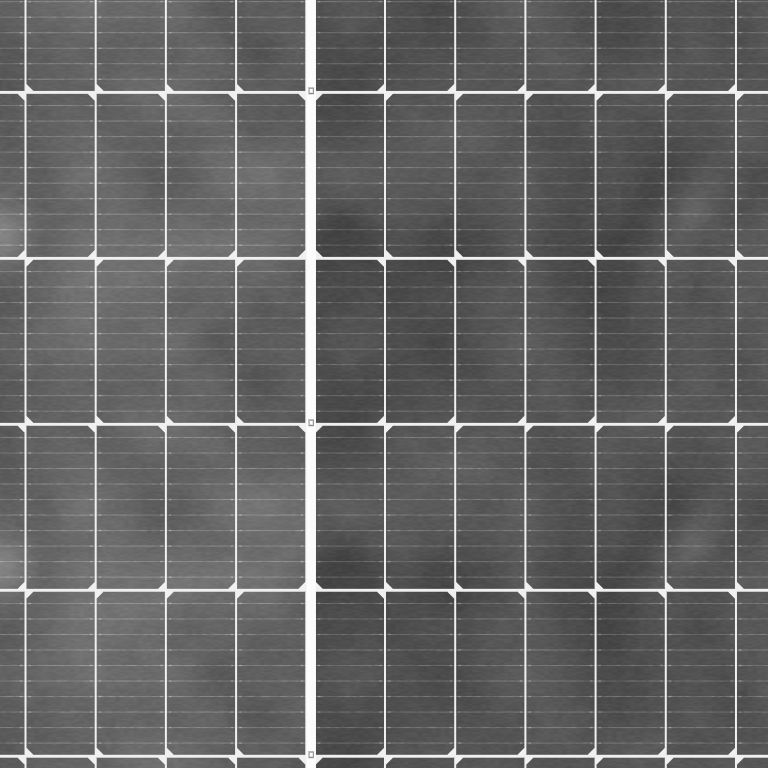
Reproduce this pattern procedurally as a WebGL 1 fragment shader.

```glsl
precision highp float;
// Two solar panels side by side, split by a white bar: half-cut cells on a grid,
// mirrored about the bar, with two chamfered corners that swap side on each row.
// Thin wires and solder pads cross the cells; cloudy haze recurs every two rows.

#define CELL vec2(0.0914, 0.2161)   // cell pitch
#define FIRST_ROW 0.1203            // first row seam, measured from the top
#define BAR_X 0.4052                // centre of the bar
#define BAR_WIDTH 0.0122
#define SEAM vec2(0.0026, 0.0038)   // widths of upright and level seams
#define CHAMFER 0.0122              // leg of the cut corner
#define WIRE_GAP 0.0202
#define WIRE_WIDTH 0.0012
#define LEFT_TONE 0.392
#define RIGHT_TONE 0.318
#define HAZE 0.17
#define GRAIN 0.035

uniform vec2 u_resolution;

float hash(vec2 p) {
  vec3 q = fract(vec3(p.xyx) * 0.1031);
  q += dot(q, q.yzx + 33.33);
  return fract((q.x + q.y) * q.z);
}

// Value noise that wraps vertically after a whole number of steps
float noise(vec2 p, float period) {
  vec2 i = floor(p), f = fract(p);
  f = f * f * (3.0 - 2.0 * f);
  float y0 = mod(i.y, period), y1 = mod(i.y + 1.0, period);
  float low = mix(hash(vec2(i.x, y0)), hash(vec2(i.x + 1.0, y0)), f.x);
  float high = mix(hash(vec2(i.x, y1)), hash(vec2(i.x + 1.0, y1)), f.x);
  return mix(low, high, f.y);
}

float clouds(vec2 p) {
  float sum = 0.0, weight = 0.5, steps = 4.0;
  for (int k = 0; k < 4; k++) {
    sum += weight * noise(vec2(p.x * steps * 2.2 + 17.0 * steps, p.y * steps), steps);
    weight *= 0.5;
    steps *= 2.0;
  }
  return sum - 0.47;
}

float glow(vec2 p, vec2 radius) {
  p /= radius;
  return exp(-dot(p, p));
}

// Coverage of a line at distance d; lines below a pixel fade instead of vanishing
float stroke(float d, float width, float px) {
  return clamp((0.5 * max(width, px) - d) / px + 0.5, 0.0, 1.0) * min(width / px, 1.0);
}

void main() {
  float px = 1.0 / min(u_resolution.x, u_resolution.y);
  vec2 p = gl_FragCoord.xy / u_resolution;
  p.y = 1.0 - p.y;

  // Cell coordinates, counted outward from the bar
  bool right = p.x > BAR_X;
  float outward = right ? p.x - BAR_X - 0.0047 : BAR_X - 0.0064 - p.x;
  vec2 grid = vec2(outward, p.y - FIRST_ROW) / CELL;
  vec2 id = floor(grid);
  vec2 local = fract(grid) * CELL;
  vec2 edge = min(local, CELL - local);
  float parity = mod(id.y, 2.0);

  // Glass tone with recurring haze
  vec2 cloud = vec2(p.x, mod(p.y - FIRST_ROW, 2.0 * CELL.y));
  float tone = right ? RIGHT_TONE : LEFT_TONE;
  tone += HAZE * clouds(vec2(p.x, cloud.y / (2.0 * CELL.y)));
  tone += 0.15 * glow(cloud - vec2(0.0, 0.18), vec2(0.035, 0.04));
  vec2 streak = cloud - vec2(0.9, 0.15);
  streak = vec2(streak.x + 0.6 * streak.y, streak.y);
  tone += 0.07 * glow(streak, vec2(0.035, 0.08));
  if (right) tone -= 0.045 * glow(cloud - vec2(0.445, 0.185), vec2(0.05, 0.05));
  else tone += 0.045 * glow(cloud - vec2(0.3, 0.2), vec2(0.1, 0.03));
  tone += 0.018 * (hash(id + (right ? 40.0 : 80.0)) - 0.5);

  // Fine level grain
  tone += GRAIN * (noise(p * vec2(170.0, 460.0), 1024.0) - 0.5);

  // Ten wires per cell, unevenly bright, with a pad near each end
  float across = local.y - 0.5 * CELL.y;
  float wireDist = abs(fract(across / WIRE_GAP) - 0.5) * WIRE_GAP;
  float inside = step(abs(across), 5.0 * WIRE_GAP);
  float wire = stroke(wireDist, WIRE_WIDTH, px) * inside;
  float worn = 0.55 + 0.7 * noise(p * vec2(210.0, 300.0) + 9.0, 1024.0);
  tone += 0.15 * wire * worn;
  float pad = stroke(abs(edge.x - 0.0056), 0.0032, px) * stroke(wireDist, 0.002, px);
  tone += 0.14 * pad * inside;

  // Seams and chamfers
  float nearSide = parity < 0.5 ? local.x : CELL.x - local.x;
  float cut = (CHAMFER - nearSide - edge.y) * 0.7071;
  float seam = max(stroke(edge.x, SEAM.x, px), stroke(edge.y, SEAM.y, px));
  seam = max(seam, clamp(cut / px + 0.5, 0.0, 1.0));
  tone = mix(tone, 0.94, seam);

  // Dividing bar with a small grey frame at every second seam
  tone = mix(tone, 0.99, stroke(abs(p.x - BAR_X), BAR_WIDTH, px));
  float markY = mod(p.y - FIRST_ROW + CELL.y, 2.0 * CELL.y) - CELL.y;
  vec2 mark = abs(vec2(p.x - BAR_X, markY + 0.002));
  float frame = abs(max(mark.x, mark.y * 0.8) - 0.0028);
  tone -= 0.45 * stroke(frame, 0.0014, px);

  gl_FragColor = vec4(vec3(clamp(tone, 0.0, 1.0)), 1.0);
}
```
